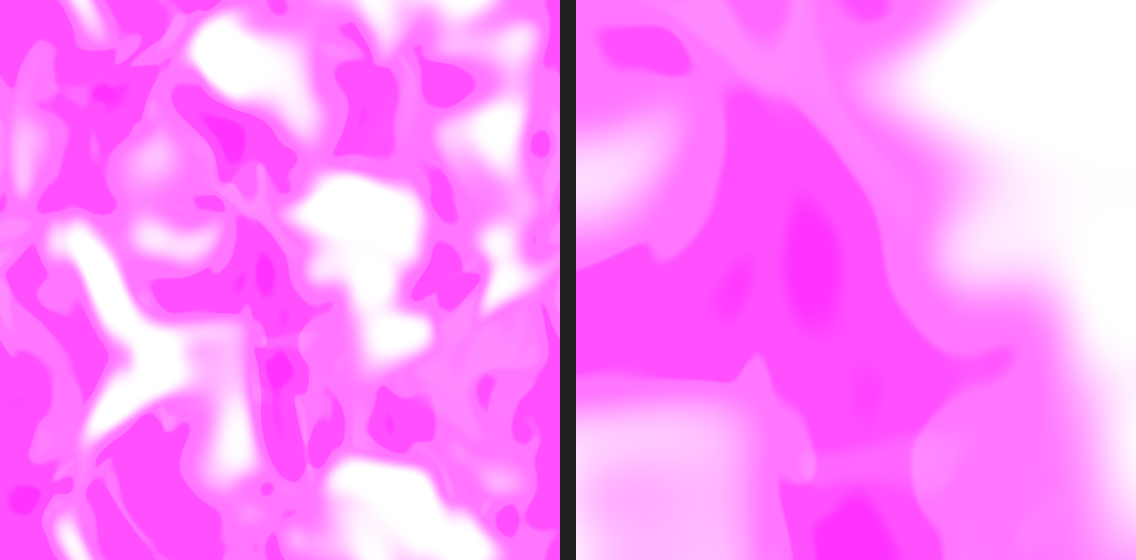
Left: the whole. Right: its middle third, enlarged.
This texture is drawn by a three.js fragment shader. Its source:

```glsl
varying vec2 vUv;

const vec3 WHITE = vec3(1.0, 1.0, 1.0);
const vec3 PINK = vec3(1.0, 0.46, 1.0);
const vec3 MAGENTA = vec3(1.0, 0.31, 1.0);
const vec3 DEEP = vec3(1.0, 0.20, 1.0);

vec2 hash2(vec2 p) {
  vec3 h = fract(p.xyx * vec3(0.1031, 0.1030, 0.0973));
  h += dot(h, h.yzx + 33.33);
  return fract((h.xx + h.yz) * h.zy);
}

// Dot of a random unit gradient with the offset from a wrapped cell corner
float corner(vec2 cell, vec2 offset, vec2 period, float seed) {
  vec2 id = mod(cell, period) + seed * vec2(37.0, 17.0);
  return dot(normalize(hash2(id) - 0.5), offset);
}

// Gradient noise that repeats a whole number of times over the canvas
float tileNoise(vec2 uv, vec2 period, float seed) {
  vec2 p = uv * period + hash2(vec2(seed, seed + 5.0));
  vec2 i = floor(p);
  vec2 f = p - i;
  vec2 w = f * f * f * (f * (f * 6.0 - 15.0) + 10.0);
  vec2 e = vec2(1.0, 0.0);
  float bottom = mix(corner(i, f, period, seed),
                     corner(i + e.xy, f - e.xy, period, seed), w.x);
  float top = mix(corner(i + e.yx, f - e.yx, period, seed),
                  corner(i + e.xx, f - e.xx, period, seed), w.x);
  return mix(bottom, top, w.y);
}

vec2 warp(vec2 uv, vec2 period, float amount, float seed) {
  return uv + amount * vec2(tileNoise(uv, period, seed),
                            tileNoise(uv, period, seed + 1.0));
}

// Broad channels and islands
float channelField(vec2 uv) {
  vec2 p = warp(uv, vec2(4.0), 0.10, 3.0);
  return tileNoise(p, vec2(5.0, 4.0), 7.0)
       + 0.6 * tileNoise(p, vec2(10.0, 8.0), 11.0);
}

// Folded, mostly upright filaments
float filamentField(vec2 uv) {
  vec2 p = warp(uv, vec2(5.0), 0.12, 21.0);
  p = warp(p, vec2(9.0, 7.0), 0.10, 25.0);
  return tileNoise(p, vec2(13.0, 8.0), 31.0);
}

void main() {
  float channel = channelField(vUv);
  float filament = filamentField(vUv);

  // Filaments fade out towards the pale channels
  float inside = 1.0 - smoothstep(-0.08, 0.10, channel);
  float level = channel + 0.5 * filament * inside;

  // Flat bands with soft contours, and a few deeper pockets
  vec3 color = mix(MAGENTA, PINK, smoothstep(-0.17, -0.09, level));
  color = mix(DEEP, color, smoothstep(-0.62, -0.46, level));

  // Faint pale threads along the filament crests
  float crest = smoothstep(0.22, 0.42, filament) * inside;
  color = mix(color, WHITE, 0.14 * crest);

  // Wide glow that rises to white in the channels
  color = mix(color, WHITE, smoothstep(0.0, 0.39, channel));
  gl_FragColor = vec4(color, 1.0);
}
```
